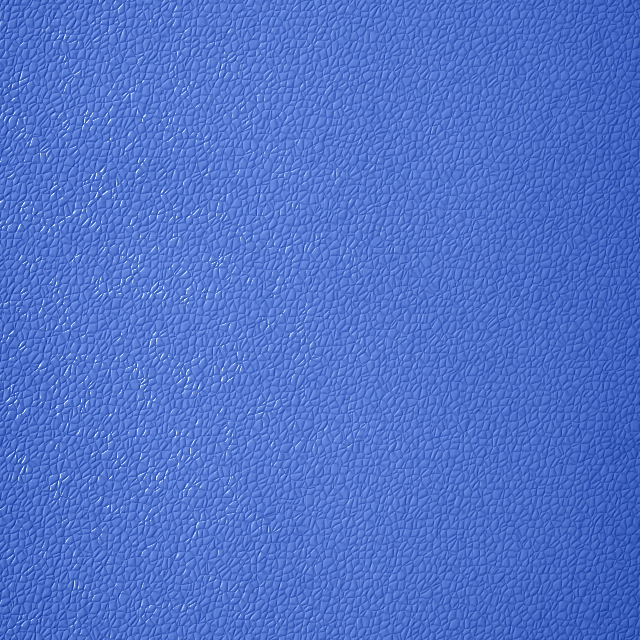
Give the GLSL for this texture, as a three.js fragment shader.

```glsl
// Blue embossed leather: pebbled grain under soft raking light with small glints.
varying vec2 vUv;

const vec3 BASE_COLOUR = vec3(0.31, 0.45, 0.80);
const vec3 TONE_STEP = vec3(0.120, 0.115, 0.095);   // colour change per unit of tone
const vec3 GLINT_COLOUR = vec3(0.84, 0.92, 1.0);
const vec2 LIGHT_DIR = vec2(-0.82, 0.57);
const vec2 GLOW_CENTRE = vec2(0.40, 0.62);
const vec2 GLINT_CENTRE = vec2(0.14, 0.52);
const float GRAIN_COUNT = 98.0;     // pebble cells across the canvas
const float GRAIN_SLANT = 0.25;
const float GRAIN_STRETCH = 0.86;
const float SIZE_VARIETY = 0.32;
const float DOME_RADIUS = 0.46;     // in cells
const float FOLD_DEPTH = 0.28;
const float RELIEF_GAIN = 1.9;
const float SAMPLE_STEP = 0.0009;   // half width of the slope sample

float hash(vec2 p) {
  return fract(sin(dot(p, vec2(127.1, 311.7))) * 43758.5453);
}

float noise(vec2 p) {
  vec2 i = floor(p);
  vec2 f = fract(p);
  f = f * f * (3.0 - 2.0 * f);
  return mix(mix(hash(i), hash(i + vec2(1.0, 0.0)), f.x),
             mix(hash(i + vec2(0.0, 1.0)), hash(i + vec2(1.0, 1.0)), f.x), f.y);
}

// Seed position in xy and size weight in z.
vec3 grainSeed(vec2 cell) {
  vec2 jitter = vec2(hash(cell), hash(cell + 57.3));
  return vec3(cell + 0.05 + 0.9 * jitter, SIZE_VARIETY * hash(cell + 113.9));
}

// Distance to the border of a weighted Voronoi cell.
float grainEdge(vec2 p) {
  vec2 home = floor(p);
  vec2 nearCell = home;
  vec2 nearOffset = vec2(0.0);
  float nearPower = 10.0;
  for (int y = -1; y <= 1; y++) {
    for (int x = -1; x <= 1; x++) {
      vec2 cell = home + vec2(float(x), float(y));
      vec3 seed = grainSeed(cell);
      vec2 offset = seed.xy - p;
      float power = dot(offset, offset) - seed.z;
      if (power < nearPower) {
        nearPower = power;
        nearCell = cell;
        nearOffset = offset;
      }
    }
  }
  float edge = 1.0;
  for (int y = -2; y <= 2; y++) {
    for (int x = -2; x <= 2; x++) {
      if (x == 0 && y == 0) continue;
      vec3 seed = grainSeed(nearCell + vec2(float(x), float(y)));
      vec2 offset = seed.xy - p;
      float power = dot(offset, offset) - seed.z;
      float gap = max(length(offset - nearOffset), 0.05);
      edge = min(edge, 0.5 * (power - nearPower) / gap);
    }
  }
  return max(edge, 0.0);
}

// Rounded pebbles with sharp valleys, crossed by fine slanted folds.
float leatherHeight(vec2 uv) {
  vec2 p = GRAIN_COUNT * vec2(uv.x - GRAIN_SLANT * uv.y, GRAIN_STRETCH * uv.y);
  p += 0.5 * vec2(noise(p * 0.7), noise(p * 0.7 + 31.7));
  float rim = 1.0 - min(grainEdge(p) / DOME_RADIUS, 1.0);
  float dome = 1.0 - rim * rim;
  float fold = abs(2.0 * noise(p * vec2(0.8, 0.28) + 71.0) - 1.0);
  float crease = 1.0 - smoothstep(0.0, 0.22, fold);
  return dome - FOLD_DEPTH * crease + 0.16 * noise(p * 2.3);
}

void main() {
  // Slope towards the light, and mean height
  vec2 shift = SAMPLE_STEP * LIGHT_DIR;
  float lit = leatherHeight(vUv + shift);
  float shaded = leatherHeight(vUv - shift);
  float slope = shaded - lit;
  float height = 0.5 * (shaded + lit);

  // Broad falloff towards the right and the corners
  vec2 fromGlow = (vUv - GLOW_CENTRE) * vec2(1.1, 0.6);
  float glow = 0.33 - 2.2 * dot(fromGlow, fromGlow);
  glow += 0.16 * (noise(vUv * 7.0) - 0.5);

  // Raking relief, stronger on the left
  float gain = RELIEF_GAIN * mix(1.15, 0.8, vUv.x);
  float tone = glow + gain * slope + 0.5 * (height - 0.62);
  vec3 colour = BASE_COLOUR + TONE_STEP * clamp(tone, -2.0, 2.2);

  // Sparse glints on steep faces turned to the light
  vec2 fromGlint = (vUv - GLINT_CENTRE) * vec2(2.6, 1.7);
  float zone = exp(-dot(fromGlint, fromGlint));
  float sparkle = smoothstep(0.52, 0.80, noise(vUv * GRAIN_COUNT * 0.6 + 19.0));
  float glint = smoothstep(0.36, 0.62, slope) * sparkle * zone;
  gl_FragColor = vec4(mix(colour, GLINT_COLOUR, clamp(1.3 * glint, 0.0, 1.0)), 1.0);
}
```
